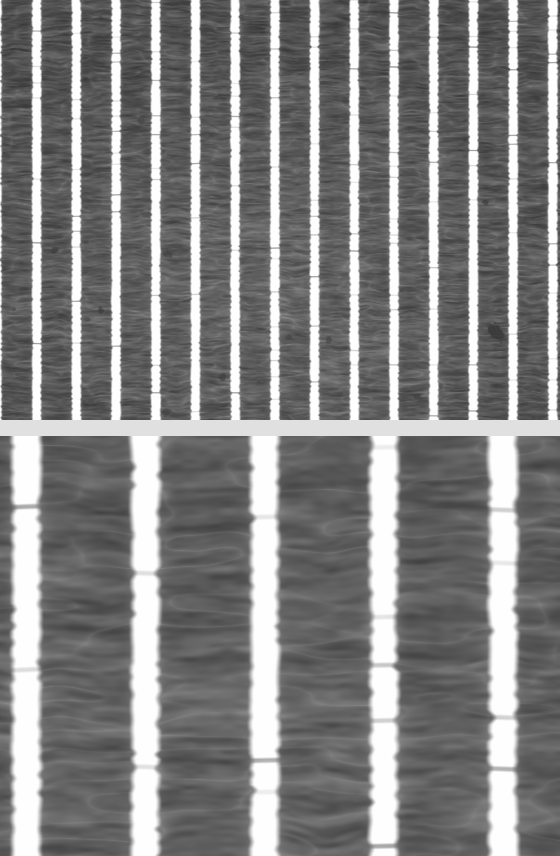
Top: the whole. Bottom: its middle third, enlarged.
Write a WebGL 2 fragment shader that draws this pattern.

```glsl
#version 300 es
precision highp float;
// Bright vertical slits between grey fibrous bands, like a backlit grating.
// Bands are stretched noise; slits are distance bands with scalloped edges,
// crossed by stray threads. All lengths are fractions of the canvas width.
uniform vec2 u_resolution;
out vec4 outColor;

const float PERIOD = 0.0709;      // slit spacing, about 14 across
const float FIRST_SLIT = 0.0655;  // centre of the first full slit
const float HALF_WIDTH = 0.0084;
const float EDGE_BLUR = 0.0023;
const float SLIT_TONE = 0.995;
const float SPECK_TONE = 0.22;

float hash(vec2 p) {
  return fract(sin(dot(p, vec2(127.1, 311.7))) * 43758.5453);
}

float noise(vec2 p) {
  vec2 i = floor(p), f = fract(p);
  f = f * f * (3.0 - 2.0 * f);
  return mix(mix(hash(i), hash(i + vec2(1, 0)), f.x),
             mix(hash(i + vec2(0, 1)), hash(i + vec2(1, 1)), f.x), f.y);
}

// Horizontal fibres: fine grain, broad strands and thin bright threads
float fibres(vec2 p) {
  p.y += 0.006 * (noise(p * vec2(38.0, 30.0)) - 0.5);
  float strands = noise(p * vec2(26.0, 150.0)) - 0.5;
  float fine = noise(p * vec2(45.0, 310.0) + 17.0) - 0.5;
  float grain = noise(p * vec2(130.0, 400.0) + 41.0) - 0.5;
  float ridge = 1.0 - abs(2.0 * noise(p * vec2(22.0, 110.0) + 73.0) - 1.0);
  return 0.10 * strands + 0.10 * fine + 0.05 * grain
       + 0.07 * (pow(ridge, 6.0) - 0.25);
}

// Soft lighting, brightest below the middle, dim at the top and corners
float lighting(vec2 p) {
  vec2 q = (p - vec2(0.5, 0.24)) / vec2(0.52, 0.36);
  return 0.312 + 0.075 * exp(-dot(q, q));
}

// Irregular notches along one edge of a slit, 0 to 1
float notches(float y, float seed) {
  float row = y * 92.0 + 0.8 * noise(vec2(y * 40.0, seed));
  float id = floor(row + 0.5);
  return hash(vec2(id, seed)) * smoothstep(0.4, 0.0, abs(row - id));
}

// Threads across a slit: x = darkening, y = pinch of the width
vec2 crossings(float y, float offset, float seed) {
  float row = y * 34.0 + offset * 3.0 * (hash(vec2(seed, 5.0)) - 0.5);
  float id = floor(row);
  vec2 key = vec2(id, seed + 60.0);
  float present = step(hash(key), mix(0.24, 0.5, y / 0.75));
  float centre = mix(0.2, 0.8, hash(key + 9.1));
  float d = abs(row - id - centre) / 34.0;
  float dark = mix(0.12, 0.62, pow(hash(key + 23.7), 2.0));
  return present * vec2(dark * smoothstep(0.0022, 0.0004, d),
                        smoothstep(0.005, 0.0, d));
}

// Rotated soft ellipse with a ragged outline
float blot(vec2 p, vec2 centre, vec2 radius, float angle) {
  vec2 d = p - centre;
  float c = cos(angle), s = sin(angle);
  d = vec2(c * d.x + s * d.y, c * d.y - s * d.x) / radius;
  float ragged = 0.5 * (noise(p * 190.0) - 0.5);
  return smoothstep(1.25, 0.65, length(d) + ragged);
}

// Dirt scattered over the bands, thicker towards the bottom
float specks(vec2 p, float height) {
  float dirt = blot(p, vec2(0.886, 0.157), vec2(0.02, 0.011), -0.85);
  for (int i = 0; i < 15; i++) {
    float k = float(i);
    float band = floor(14.0 * hash(vec2(k, 2.0))) + mix(0.25, 0.75, hash(vec2(k, 3.0)));
    vec2 centre = vec2(FIRST_SLIT + (band - 1.0) * PERIOD,
                       height * pow(hash(vec2(k, 4.0)), 1.4));
    float size = mix(0.004, 0.009, hash(vec2(k, 6.0)));
    float strength = mix(0.3, 0.75, hash(vec2(k, 7.0)));
    dirt = max(dirt, strength * blot(p, centre, vec2(size, 0.8 * size), k));
  }
  return dirt;
}

void main() {
  vec2 p = gl_FragCoord.xy / u_resolution.x;
  float height = u_resolution.y / u_resolution.x;

  // Signed offset from the nearest slit
  float column = (p.x - FIRST_SLIT) / PERIOD;
  float slit = floor(column + 0.5);
  float offset = (column - slit) * PERIOD;
  float side = 2.0 * slit + step(0.0, offset);

  // Bands
  float tone = lighting(p) + fibres(p);
  tone = mix(tone, SPECK_TONE, 0.85 * specks(p, height));
  float glow = exp(-max(abs(offset) - HALF_WIDTH, 0.0) / 0.003);
  tone += 0.07 * glow;

  // Slits
  vec2 thread = crossings(p.y, offset, slit);
  float width = HALF_WIDTH + 0.0016 * (noise(vec2(p.y * 70.0, side * 7.3)) - 0.5)
              - 0.0019 * notches(p.y, side) - 0.0012 * thread.y;
  float blur = max(EDGE_BLUR, 1.0 / u_resolution.x);
  float open = smoothstep(blur, -blur, abs(offset) - width);
  tone = mix(tone, SLIT_TONE, open * (1.0 - thread.x));

  outColor = vec4(vec3(clamp(tone, 0.0, 1.0)), 1.0);
}
```
